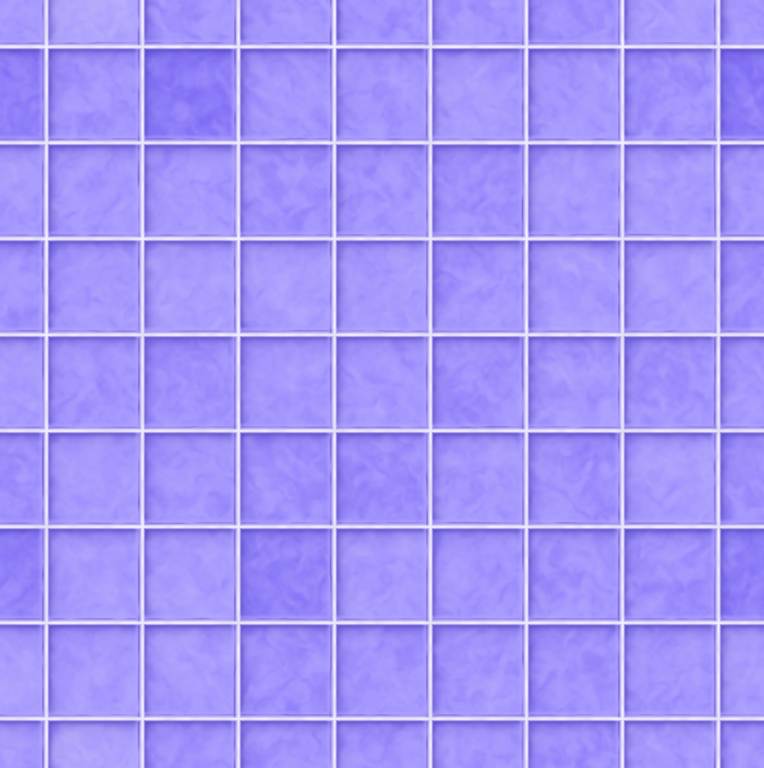
Reproduce this texture procedurally as a Shadertoy shader.

```glsl
#define TILES 8.0
#define GRID_OFFSET vec2(0.486, 0.511)
#define GROUT_HALF 0.018
#define GROUT_SOFT 0.017
#define SHADOW_REACH 0.042
#define MOTTLE 1.35
#define DARK_SHARE 0.08
#define GLAZE vec3(0.642, 0.592, 0.995)
#define DEEP vec3(0.55, 0.488, 0.975)
#define PALE vec3(0.7, 0.662, 0.99)
#define SHADOW vec3(0.33, 0.27, 0.77)
#define GROUT vec3(0.94, 0.92, 0.99)

float hash(vec2 p) {
    vec3 q = fract(p.xyx * 0.1031);
    q += dot(q, q.yzx + 33.33);
    return fract((q.x + q.y) * q.z);
}

float noise(vec2 p) {
    vec2 i = floor(p), f = fract(p);
    f = f * f * (3.0 - 2.0 * f);
    return mix(mix(hash(i), hash(i + vec2(1, 0)), f.x),
               mix(hash(i + vec2(0, 1)), hash(i + vec2(1, 1)), f.x), f.y);
}

// Short dabs, turned a different way from place to place
float dabs(vec2 p) {
    float lean = smoothstep(0.4, 0.6, noise(p * 0.23 + 61.0));
    vec2 along = vec2(p.x + p.y, p.x - p.y) * 0.7071;
    float rising = noise(along * vec2(0.6, 1.15));
    float falling = noise(along * vec2(1.15, 0.6) + 31.0);
    return mix(rising, falling, lean) - 0.5;
}

// Glaze colour with a tone per tile and blotchy mottling
vec3 glaze(vec2 p, vec2 id) {
    vec2 q = p + hash(id + 3.7) * 23.0;
    vec2 warp = vec2(noise(q * 9.0 + 7.1), noise(q * 9.0 + 23.9)) - 0.5;
    float cloud = noise(q * 4.5 + warp * 0.6) - 0.5;
    float blotch = dabs(q * 11.0 + warp * 1.2);
    float grain = noise(q * 22.0 + warp) - 0.5;
    float tone = (hash(id + 11.0) - 0.5) * 0.6 + 0.04;
    float pick = hash(id + 29.0);
    tone -= 0.85 * step(pick, DARK_SHARE);
    tone += 0.6 * step(1.0 - 0.6 * DARK_SHARE, pick);
    tone += MOTTLE * (0.4 * cloud + 0.6 * blotch + 0.25 * grain);
    return tone < 0.0 ? mix(GLAZE, DEEP, min(-tone, 1.5))
                      : mix(GLAZE, PALE, min(tone, 1.2));
}

void mainImage(out vec4 fragColor, in vec2 fragCoord) {
    float pixel = TILES / iResolution.y;
    vec2 p = fragCoord * pixel - GRID_OFFSET;
    vec2 id = mod(floor(p), TILES);
    vec2 low = fract(p);
    vec2 high = 1.0 - low;
    vec2 nearest = min(low, high);
    vec3 color = glaze(p, id);

    // Uneven shadow falling inward from the top and left edges
    float wear = noise(p * 11.0 + 4.0);
    vec2 depth = max(vec2(low.x, high.y) - GROUT_HALF, 0.0);
    vec2 reach = SHADOW_REACH * vec2(0.6 + 0.5 * wear, 0.75 + 0.5 * wear);
    vec2 shade = 0.9 * exp(-depth / reach);
    shade += 0.1 * exp(-depth / (3.0 * SHADOW_REACH));
    shade *= vec2(0.75 + 0.25 * wear, 1.0);
    color = mix(color, SHADOW, 1.0 - (1.0 - shade.x) * (1.0 - shade.y));

    // Pale lip and faint uneven crease on the right and bottom edges
    vec2 facing = vec2(high.x, low.y);
    vec2 lip = smoothstep(0.1, 0.04, facing);
    color = mix(color, PALE, 0.6 * max(lip.x, lip.y));
    vec2 uneven = vec2(noise(vec2(p.y * 8.0, floor(p.x + 0.5))),
                       noise(vec2(p.x * 8.0, floor(p.y + 0.5) + 50.0)));
    vec2 creaseOffset = (facing - 0.036 - 0.01 * uneven.yx) / 0.01;
    vec2 crease = exp(-creaseOffset * creaseOffset);
    crease *= (0.1 + 0.9 * uneven) * vec2(0.6, 0.4);
    color = mix(color, SHADOW, max(crease.x, crease.y));

    // Light grout lines with blurred borders
    float soft = max(GROUT_SOFT, 0.75 * pixel);
    vec2 lines = 1.0 - smoothstep(GROUT_HALF - soft, GROUT_HALF + soft, nearest);
    float grout = max(lines.x, lines.y);
    color = mix(color, GROUT * (0.96 + 0.07 * wear), grout);

    fragColor = vec4(clamp(color, 0.0, 1.0), 1.0);
}
```
